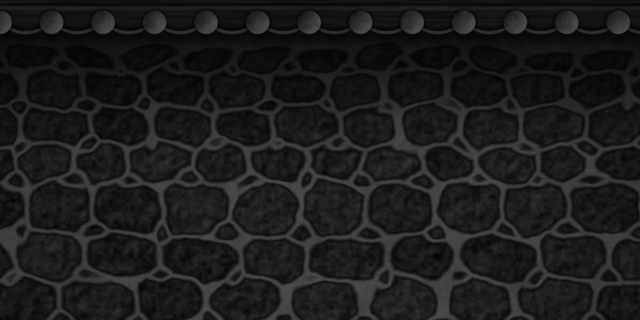
Give the GLSL for this texture, as a WebGL 2 fragment shader.

```glsl
#version 300 es
precision highp float;
// A dim fieldstone wall under a tiled eave with round tile caps.

#define MORTAR_TONE 0.265
#define STONE_TONE 0.108
#define JOINT_HALF 0.0095
#define JITTER 0.018
#define TILE_PITCH 0.161
#define CAP_DEPTH 0.070
#define CAP_RADIUS 0.037

uniform vec2 u_resolution;
out vec4 fragColor;

// Stone courses: centre height, first stone x, pitch, half height.
const int COURSES = 7;
const vec4 COURSE[COURSES] = vec4[](
    vec4(0.813, 0.099, 0.180, 0.034), vec4(0.722, 0.159, 0.190, 0.060),
    vec4(0.604, 0.175, 0.195, 0.068), vec4(0.492, 0.146, 0.180, 0.060),
    vec4(0.354, 0.182, 0.2135, 0.080), vec4(0.195, 0.148, 0.234, 0.070),
    vec4(0.060, 0.057, 0.240, 0.072));

vec2 hash22(vec2 p) {
    vec3 q = fract(p.xyx * vec3(0.1031, 0.1030, 0.0973));
    q += dot(q, q.yzx + 33.33);
    return fract((q.xx + q.yz) * q.zy);
}

float noise(vec2 p) {
    vec2 i = floor(p), f = fract(p);
    f = f * f * (3.0 - 2.0 * f);
    float low = mix(hash22(i).x, hash22(i + vec2(1, 0)).x, f.x);
    float high = mix(hash22(i + vec2(0, 1)).x, hash22(i + 1.0).x, f.x);
    return mix(low, high, f.y);
}

float fbm(vec2 p) {
    float sum = 0.0, amp = 0.5;
    for (int i = 0; i < 4; i++) {
        sum += amp * noise(p);
        p = mat2(1.6, 1.2, -1.2, 1.6) * p + 5.3;
        amp *= 0.5;
    }
    return sum;
}

// Approximate distance to a rotated, rounded stone.
float boulder(vec2 p, vec2 halfSize, float angle) {
    float c = cos(angle), s = sin(angle);
    vec2 q = pow(abs(mat2(c, s, -s, c) * p) / halfSize, vec2(2.6));
    return (pow(q.x + q.y, 1.0 / 2.6) - 1.0) * min(halfSize.x, halfSize.y);
}

// Keeps the nearest distance, the second nearest and the nearest tone.
void keepNearest(float d, float tone, inout vec3 best) {
    if (d < best.x) best = vec3(d, best.x, tone);
    else best.y = min(best.y, d);
}

// Distance to the stone edge in x, stone tone in y.
vec2 stoneField(vec2 p) {
    vec3 best = vec3(9.0, 9.0, 0.0);
    for (int r = 0; r < COURSES; r++) {
        vec4 row = COURSE[r];
        float nearestIndex = floor((p.x - row.y) / row.z + 0.5);
        for (int k = -1; k <= 1; k++) {
            float index = nearestIndex + float(k);
            vec2 key = vec2(index + 11.0, float(r) * 7.0 + 3.0);
            vec2 shift = hash22(key) - 0.5, size = hash22(key + 40.0);
            vec2 centre = vec2(row.y + row.z * index, row.x) + shift * JITTER;
            vec2 halfSize = vec2(row.z * 0.46, row.w) * mix(vec2(0.84), vec2(1.08), size);
            keepNearest(boulder(p - centre, halfSize, shift.x * 0.6), size.y, best);
            // Small filler in the corner between courses.
            vec2 corner = centre + vec2(0.5 * row.z, -0.95 * row.w);
            vec2 pebble = vec2(0.012) + vec2(0.026, 0.014) * size.yx;
            keepNearest(boulder(p - corner, pebble, shift.y), size.x, best);
        }
    }
    return vec2(max(best.x, 0.5 * (best.x - best.y) + JOINT_HALF), best.z);
}

float wallTone(vec2 p, float depth, float aa) {
    vec2 warp = vec2(fbm(p * 11.0), fbm(p * 11.0 + 17.0)) - 0.47;
    vec2 stone = stoneField(p + 0.034 * warp);
    float grain = fbm(p * 75.0) - 0.47;
    float relief = fbm(p * 32.0) - fbm(p * 32.0 + vec2(-0.35, 0.45));
    float mortar = MORTAR_TONE + 0.05 * grain + 0.07 * (fbm(p * 8.0) - 0.47);
    float rock = STONE_TONE + 0.045 * (stone.y - 0.5) + 0.13 * relief + 0.12 * grain;
    float tone = mix(rock, mortar, smoothstep(-aa, aa, stone.x));
    // Dark groove around each stone.
    float groove = (stone.x - 0.001) / 0.0045;
    tone *= 1.0 - 0.62 * exp(-groove * groove);
    // Light grows down the wall and fades to the sides.
    float light = mix(0.32, 1.0, smoothstep(0.10, 0.52, depth));
    return tone * light * (1.04 - 0.17 * (p.x - 1.0) * (p.x - 1.0));
}

float roofTone(vec2 p, float depth, float u, float rim, float aa) {
    float streak = noise(vec2(p.x * 9.0, depth * 160.0));
    float tone = 0.055 + 0.04 * streak;
    tone += 0.055 * exp(-pow((depth - 0.026) / 0.007, 2.0));
    tone *= 1.0 - 0.6 * exp(-pow((depth - 0.014) / 0.004, 2.0));
    // Curved lip of the trough tile, with a dark hollow above.
    tone *= 1.0 - 0.55 * smoothstep(0.030, 0.014, rim);
    tone = mix(tone, 0.16 + 0.04 * streak, smoothstep(0.010 + aa, 0.010 - aa, rim));
    // Round cap, lit from the lower right.
    vec2 q = vec2(u, CAP_DEPTH - depth);
    float cap = length(q) - CAP_RADIUS;
    float lit = 0.20 + 2.2 * q.x - 1.8 * q.y + 0.10 * (fbm(p * 60.0) - 0.47);
    tone *= 1.0 - 0.5 * smoothstep(0.012, 0.0, cap);
    return mix(tone, clamp(lit, 0.06, 0.29), smoothstep(aa, -aa, cap));
}

void main() {
    vec2 p = gl_FragCoord.xy / u_resolution.y;
    float aa = 1.0 / u_resolution.y;
    float depth = 1.0 - p.y;
    // Eave outline: hanging arcs joined by the caps.
    float u = (fract(p.x / TILE_PITCH + 0.5) - 0.5) * TILE_PITCH;
    float valley = 1.0 - 2.0 * abs(u) / TILE_PITCH;
    float rim = 0.107 - 0.032 * valley * valley - depth;
    float cap = CAP_RADIUS - length(vec2(u, depth - CAP_DEPTH));
    float eave = max(rim, cap);
    // Wall below, shaded close under the eave.
    float wall = wallTone(p, depth, aa) * mix(0.35, 1.0, smoothstep(0.0, 0.06, -eave));
    float tone = mix(wall, roofTone(p, depth, u, rim, aa), smoothstep(-aa, aa, eave));
    fragColor = vec4(vec3(max(tone, 0.02)), 1.0);
}
```
